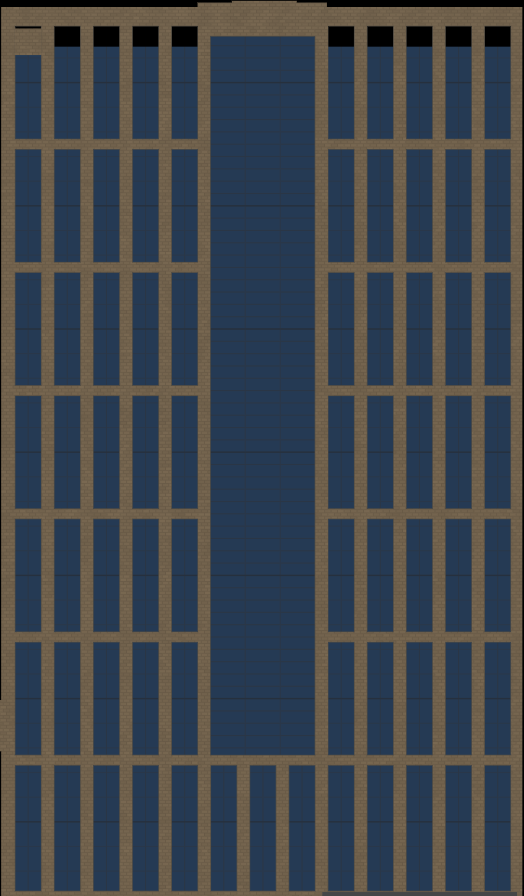
This texture is drawn by a Shadertoy shader. Its source:

```glsl
// Brick office tower facade: gridded blue windows around a tall central glass wall.

const vec2  SHEET = vec2(452.0, 768.0);     // design grid, y runs downward
const float BAY = 33.75, BAY_MID = 24.3, BAY_HALF = 11.0, LAST_BAY = 12.0;
const float FLOOR_H = 105.6, BEAM_Y = 123.6, BEAM_HALF = 4.7, LAST_BEAM = 5.0;
const float TOP_Y = 22.7, SILL_Y = 763.5, GLASS_TOP = 40.0;
const vec2  ATRIUM_MID = vec2(226.6, 339.2), ATRIUM_HALF = vec2(44.8, 307.8);
const float ATRIUM_ZONE = 56.0, ATRIUM_END = 652.0;
const float PANE_H = 10.56;
const vec2  BRICK = vec2(5.6, 2.8);
const vec3  GLASS  = vec3(0.145, 0.229, 0.330);
const vec3  MULLION = vec3(0.170, 0.210, 0.265);
const vec3  STONE  = vec3(0.455, 0.392, 0.306);
const vec3  MORTAR = vec3(0.370, 0.318, 0.250);
const vec3  REVEAL = vec3(0.280, 0.270, 0.250);
const vec3  PAVING = vec3(0.270, 0.275, 0.280);

float hash(vec2 p) {
    return fract(sin(dot(p, vec2(127.1, 311.7))) * 4375.85);
}

float box(vec2 p, vec2 mid, vec2 halfSize) {
    vec2 d = abs(p - mid) - halfSize;
    return max(d.x, d.y);
}

// Coverage of the inside of a distance field, px being one pixel wide
float fill(float d, float px) {
    return clamp(0.5 - d / px, 0.0, 1.0);
}

// Thin line whose weight holds when it is finer than a pixel
float rule(float d, float width, float px) {
    float w = max(width, px);
    return clamp(0.5 + (0.5 * w - abs(d)) / px, 0.0, 1.0) * width / w;
}

// Signed offset from the nearest multiple of step
float nearest(float x, float stepSize) {
    return x - stepSize * round(x / stepSize);
}

vec3 brickwork(vec2 p, float px) {
    float course = floor(p.y / BRICK.y);
    vec2 q = vec2(p.x + 0.5 * BRICK.x * mod(course, 2.0), p.y);
    float joint = max(rule(nearest(q.x, BRICK.x), 0.7, px),
                      rule(nearest(q.y, BRICK.y), 0.6, px));
    float tone = hash(floor(q / BRICK)) - 0.5;
    float weather = sin(p.x * 0.17 + sin(p.y * 0.05)) * sin(p.y * 0.11);
    vec3 c = STONE * (1.0 + 0.07 * tone + 0.015 * weather);
    return mix(c, MORTAR, 0.6 * joint);
}

void mainImage(out vec4 fragColor, in vec2 fragCoord) {
    vec2 uv = fragCoord / iResolution.xy;
    vec2 p = vec2(uv.x, 1.0 - uv.y) * SHEET;
    float px = SHEET.y / iResolution.y;

    // Regular window openings between pilasters and floor beams
    float bay = clamp(round((p.x - BAY_MID) / BAY), 0.0, LAST_BAY);
    float beam = clamp(round((p.y - BEAM_Y) / FLOOR_H), 0.0, LAST_BEAM);
    float bayX = p.x - BAY_MID - bay * BAY;
    float beamD = BEAM_HALF - abs(p.y - BEAM_Y - beam * FLOOR_H);
    float opening = max(abs(bayX) - BAY_HALF,
                        max(beamD, max(TOP_Y - p.y, p.y - SILL_Y)));

    // The central glass wall replaces three bays above the ground floor
    bool inAtrium = abs(p.x - ATRIUM_MID.x) < ATRIUM_ZONE && p.y < ATRIUM_END;
    if (inAtrium) opening = box(p, ATRIUM_MID, ATRIUM_HALF);

    // Glazing bars: every tenth horizontal bar is heavier
    float barY = p.y - BEAM_Y - 0.5 * FLOOR_H;
    float heavy = rule(nearest(barY, FLOOR_H), 1.3, px);
    float bars;
    if (inAtrium) {
        float upright = abs(p.x - ATRIUM_MID.x) - 15.1;
        bars = max(rule(nearest(barY, PANE_H), 1.0, px),
                   rule(upright, 0.9, px));
    } else {
        bars = max(0.75 * rule(nearest(barY, 2.0 * PANE_H), 1.0, px),
                   rule(bayX, 1.0, px));
    }
    vec3 glass = mix(GLASS, MULLION, 0.85 * bars);
    glass = mix(glass, MULLION * 0.85, 0.7 * heavy);

    // Dark voids above the top row of glass
    if (!inAtrium) glass *= 1.0 - fill(p.y - GLASS_TOP, px);

    vec3 wall = brickwork(p, px);
    vec3 col = mix(wall, REVEAL, 0.75 * fill(opening - 0.6, px));
    col = mix(col, glass, fill(opening, px));

    // Masonry panel filling the first void, leaving a dark slit on top
    float panel = box(p, vec2(BAY_MID, 35.8), vec2(BAY_HALF + 0.7, 11.4));
    col = mix(col, wall, fill(panel, px));

    // Paving strip at the foot of the right wing
    float paving = box(p, vec2(362.0, 767.0), vec2(84.0, 2.4));
    col = mix(col, PAVING, fill(paving, px));

    // Stepped roof line and narrow side margins
    float tower = box(p, vec2(225.8, 390.0), vec2(224.8, 384.0));
    tower = min(tower, box(p, vec2(226.2, 22.0), vec2(55.8, 19.8)));
    tower = min(tower, box(p, vec2(228.0, 20.0), vec2(28.0, 19.3)));
    tower = min(tower, box(p, vec2(0.0, 622.0), vec2(2.0, 22.0)));
    col *= fill(tower, px);

    fragColor = vec4(col, 1.0);
}
```
